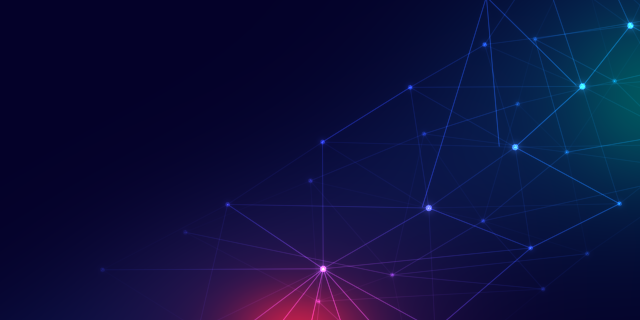
This background is drawn by a Shadertoy shader. Its source:

```glsl
// A glowing web of thin links and bright nodes over a night-blue gradient.
// Nodes sit on rows parallel to a rising arc, jittered by a hash; nearby nodes
// are linked, and two fans of rays add denser stars. Colour follows position.

// Background colours
const vec3 NIGHT   = vec3(0.016, 0.004, 0.160);
const vec3 INDIGO  = vec3(0.042, 0.070, 0.275);
const vec3 PLUM    = vec3(0.230, 0.085, 0.320);
const vec3 CRIMSON = vec3(0.740, 0.120, 0.290);
const vec3 OCEAN   = vec3(0.012, 0.180, 0.330);
const vec3 TEAL    = vec3(0.000, 0.370, 0.380);

// Web colours
const vec3 LINK_BLUE = vec3(0.18, 0.25, 0.88);
const vec3 LINK_PINK = vec3(0.85, 0.28, 0.78);
const vec3 LINK_CYAN = vec3(0.04, 0.58, 0.85);

// Layout, in units of the canvas height
const vec2 RED_CENTER  = vec2(0.93, -0.03);
const vec2 TEAL_CENTER = vec2(2.04, 0.70);
const vec2 BAND_CENTER = vec2(1.30, 0.40);
const vec2 BAND_NORMAL = vec2(-0.50, 0.866);
const vec2 ARC_START   = vec2(1.01, 0.16);
const vec2 ARC_STEP    = vec2(0.36, 0.19);
const float ARC_BEND   = 0.03;
const vec2 ROW_STEP    = vec2(-0.31, 0.17);
const vec2 APEX        = vec2(1.52, 1.01);
const vec2 RAY_START   = vec2(1.32, 0.354);
const vec2 RAY_STEP    = vec2(0.24, 0.19);
const float LINK_WIDTH = 0.0003;
const float NODE_SIZE  = 0.0065;
const float WEB_LEVEL  = 0.72;

float hash(vec2 p) {
    vec3 q = fract(p.xyx * 0.1031);
    q += dot(q, q.yzx + 33.33);
    return fract((q.x + q.y) * q.z);
}

// Soft elliptical light, one at its centre
float glow(vec2 p, vec2 center, vec2 radius) {
    vec2 q = (p - center) / radius;
    return exp(-dot(q, q));
}

vec2 arc(float t) {
    return ARC_START + ARC_STEP * t - vec2(ARC_BEND * t * t, 0.0);
}

// Layer 0 keeps its middle row on the arc; layer 1 lies between its nodes
vec2 node(vec2 id, float layer) {
    vec2 seed = id + 17.0 * layer + 40.0;
    vec2 jitter = vec2(hash(seed), hash(seed + 71.3)) - 0.5;
    float spread = layer > 0.5 ? 0.20 : 0.09 * abs(id.y);
    return arc(id.x + 0.5 * layer) + (id.y - 0.35 * layer) * ROW_STEP + spread * jitter;
}

// Antialiased segment with a faint halo
float link(vec2 p, vec2 a, vec2 b, float pixel) {
    vec2 ab = b - a;
    float along = clamp(dot(p - a, ab) / dot(ab, ab), 0.0, 1.0);
    float d = length(p - a - ab * along);
    float core = 1.0 - smoothstep(LINK_WIDTH, LINK_WIDTH + pixel, d);
    return core + 0.06 * exp(-d * 180.0);
}

// Speckled disc with a small halo
float speckledDisc(vec2 p, vec2 center, float size, float pixel) {
    float d = length(p - center);
    float disc = 1.0 - smoothstep(size - pixel, size + pixel, d);
    float speckle = 0.55 + 0.45 * hash(floor((p - center) * 300.0) + 90.0);
    return disc * speckle + 0.18 * exp(-d * d / (4.0 * size * size));
}

vec3 background(vec2 p) {
    float band = dot(p - BAND_CENTER, BAND_NORMAL);
    vec3 color = mix(NIGHT, INDIGO, exp(-band * band / 0.12));
    color = mix(color, OCEAN, 0.85 * glow(p, TEAL_CENTER, vec2(0.56, 0.46)));
    color = mix(color, TEAL, 0.85 * glow(p, TEAL_CENTER, vec2(0.23, 0.23)));
    color = mix(color, PLUM, 0.90 * glow(p, RED_CENTER, vec2(0.47, 0.30)));
    return mix(color, CRIMSON, glow(p, RED_CENTER, vec2(0.19, 0.12)));
}

void mainImage(out vec4 fragColor, in vec2 fragCoord) {
    vec2 p = fragCoord / iResolution.y;
    float pixel = 1.0 / iResolution.y;
    float lines = 0.0, nodes = 0.0, sparks = 0.0;

    // Two layers of linked nodes, the second fainter
    for (float layer = 0.0; layer < 2.0; layer++)
    for (float row = -1.0; row < 2.0; row++)
    for (float column = -1.0; column < 6.0; column++) {
        vec2 id = vec2(column, row);
        vec2 a = node(id, layer);
        float dim = 1.0 - 0.5 * layer;
        for (float k = 0.0; k < 4.0; k++) {
            vec2 next = id + (k < 3.0 ? vec2(1.0, k - 1.0) : vec2(0.0, 1.0));
            if (abs(next.y) > 1.0) continue;
            float chance = hash(id * 3.1 + k * 11.7 + layer + 50.0);
            float strength = mix(0.08, 0.55, chance * chance);
            lines += dim * strength * link(p, a, node(next, layer), pixel);
        }
        float hub = (1.0 - layer) * (1.0 - abs(row));
        float spot = speckledDisc(p, a, NODE_SIZE * (1.0 + 0.4 * hub), pixel);
        nodes += dim * spot * 0.75;
        sparks += hub * spot;
    }

    // Rays from the first hub to the floor, and from the apex into the web
    for (float k = 0.0; k < 5.0; k++) {
        vec2 foot = vec2(0.77 + 0.10 * k, -0.02);
        lines += 0.50 * link(p, ARC_START, foot, pixel);
    }
    for (float k = 0.0; k < 3.0; k++)
        lines += 0.45 * link(p, APEX, RAY_START + RAY_STEP * k, pixel);

    // Tint the web by place and fade it to the left and lower right
    vec3 tint = mix(LINK_BLUE, LINK_CYAN, glow(p, TEAL_CENTER, vec2(0.48, 0.45)));
    tint = mix(tint, LINK_PINK, glow(p, vec2(1.06, 0.02), vec2(0.36, 0.27)));
    float fade = mix(0.25, 1.0, smoothstep(0.30, 1.10, p.x));
    fade *= 1.0 - 0.6 * glow(p, vec2(2.0, 0.0), vec2(0.45, 0.25));
    vec3 color = background(p) + tint * fade * (WEB_LEVEL * lines + nodes);
    color += mix(tint, vec3(1.0), 0.4) * sparks * 0.5;
    fragColor = vec4(clamp(color, 0.0, 1.0), 1.0);
}
```
